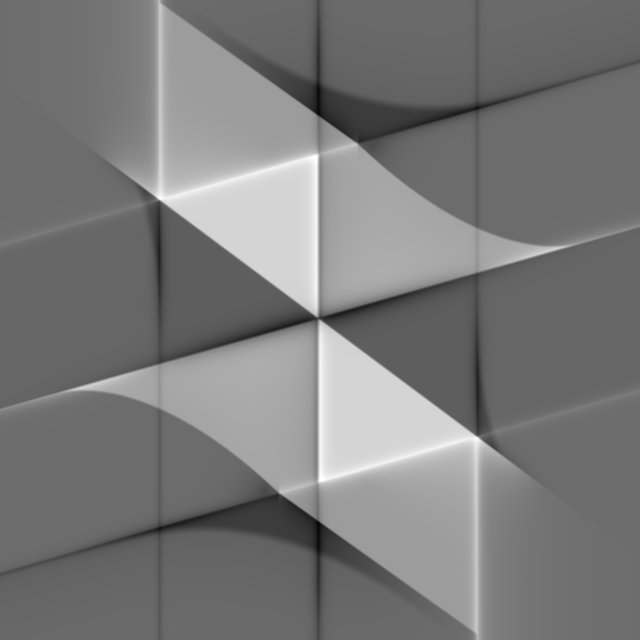
This background is drawn by a Shadertoy shader. Its source:

```glsl
// Grey folded light: a pale diagonal band crossed by glowing and dark creases.
// A sheared lattice puts the creases on whole numbers; the lower half is the
// upper half turned by 180 degrees about the centre.

const vec2  CENTER = vec2(0.4975, 0.5025);
const vec2  CELL   = vec2(0.248, 0.256);   // lattice spacing
const float SHEAR  = 0.2865;               // slope of the slanted creases
const float SOFT   = 0.012;                // edge softness in lattice units
const float KINK   = 0.25;                 // where the band rim starts to bend
const float GROUND = 0.425;
const float BAND_TOP = 0.61, BAND_CORE = 0.83, BAND_RIGHT = 0.65;
const float WEDGE_DARK = 0.14;

float edge(float d) { return smoothstep(-SOFT, SOFT, d); }
float glow(float d, float width) { return exp(-abs(d) / width); }
float bump(float x, float mid, float width) {
    float t = (x - mid) / width;
    return exp(-t * t);
}

// Upper rim of the band: straight on the left, flattening to the right
float rimHeight(float u) {
    return u < KINK ? 0.993 - 0.97 * (u - KINK)
                    : 0.565 * pow(max(1.65 - u, 0.0), 1.68);
}

// Upper edge of the dark wedge above the band
float lidHeight(float u) {
    float t = max(1.3 - u, 0.0) / 1.3;
    return 1.0 + 0.43 * t * t;
}

float groundTone(float u, float w, float rim) {
    float upper = edge(w - 1.0);
    float left = edge(-1.0 - u);
    float aboveDiagonal = edge(u + w);
    float aboveRim = edge(w - rim);
    float tone = GROUND;

    // Left field, with the pale tip that runs past the first crease
    tone += left * aboveDiagonal * 0.10 * upper * glow(u + 1.0, 0.3);
    tone += left * aboveDiagonal * 0.26 * glow(u + w, 0.12) * smoothstep(-1.45, -1.0, u);
    tone -= left * (1.0 - upper) * 0.025;

    // Shaded triangle below the diagonal and the sliver beside it
    float below = 1.0 - aboveDiagonal;
    tone -= (1.0 - left) * below * 0.055;
    float reach = 0.2 * pow(max(w - 0.3, 0.0), 2.0);
    float sliver = left * below * smoothstep(-0.03, 0.03, u + 1.0 + reach);
    tone -= sliver * 0.11 * smoothstep(0.3, 0.7, w);
    tone -= left * below * 0.08 * glow(u + w, 0.05) * bump(u, -1.15, 0.2);

    // Dark wedge between rim and lid, with a shadow above it
    float lid = lidHeight(u);
    float fade = smoothstep(-1.0, 0.1, u);
    float wedge = upper * aboveRim * smoothstep(-0.035, 0.035, lid - w);
    float shade = glow(max(w - lid, 0.0), 0.4) * upper * aboveRim;
    tone -= fade * (WEDGE_DARK * wedge + 0.045 * shade);
    tone -= aboveRim * upper * 0.12 * glow(w - rim, 0.08) * bump(u, 0.1, 0.22);

    // Shadow below the slanted crease at the bend of the rim
    float corner = length(vec2(u - 0.34, w - 0.95));
    tone -= aboveRim * (1.0 - upper) * 0.12 * glow(corner, 0.12);
    return tone;
}

float bandTone(float u, float w) {
    float upper = edge(w - 1.0);
    float right = edge(u);
    float tone = mix(mix(BAND_CORE, BAND_RIGHT, right), BAND_TOP, upper);
    float depth = 0.04 + 0.2 * clamp((-u - 0.3) / 0.7, 0.0, 1.0);
    tone += 0.16 * upper * (1.0 - right) * glow(w - 1.0, depth);
    tone += right * (1.0 - upper) * (0.07 * glow(w, 0.3) - 0.04 * smoothstep(0.3, 1.2, u));
    tone -= 0.07 * right * glow(u, 0.12);
    return tone;
}

float creaseTone(float u, float w, float rim) {
    float upper = edge(w - 1.0);
    float lower = 1.0 - upper;
    float tone = 0.0;

    // Upright creases
    tone += 0.24 * upper * glow(u + 1.0, 0.022);
    tone -= 0.17 * lower * glow(u + 1.0, 0.025) * bump(w, 0.6, 0.4);
    tone -= 0.05 * lower * glow(u + 1.0, 0.015);
    tone += 0.15 * lower * glow(u + 0.015, 0.03) * edge(-u);
    tone -= 0.10 * lower * glow(u - 0.016, 0.015);
    tone -= upper * glow(u, 0.022) * (0.11 + 0.13 * bump(w, 1.55, 0.3));
    tone -= 0.08 * glow(u - 1.0, 0.014);

    // Slanted crease: faint, then bright, then dark past the rim
    float pale = mix(0.07, 0.15, smoothstep(-1.2, -0.9, u)) * edge(KINK - u);
    float dark = edge(u - KINK) * (0.05 + 0.14 * bump(u, 0.95, 0.5));
    tone += (pale - dark) * glow(w - 1.0, 0.028);

    // Central crease: dark at the middle, pale towards the side
    tone -= 0.34 * glow(w, 0.05) * bump(u, 0.0, 1.0);
    float tail = smoothstep(0.8, 1.4, u) * (1.0 - 0.5 * smoothstep(1.5, 2.1, u));
    tone += 0.24 * tail * glow(w, 0.035);
    return tone;
}

float scene(vec2 p) {
    float rim = rimHeight(p.x);
    float band = edge(p.x + 1.0) * edge(p.x + p.y) * edge(rim - p.y);
    float tone = mix(groundTone(p.x, p.y, rim), bandTone(p.x, p.y), band);
    return tone + creaseTone(p.x, p.y, rim);
}

void mainImage(out vec4 fragColor, in vec2 fragCoord) {
    vec2 q = fragCoord / iResolution.xy - CENTER;
    vec2 p = vec2(q.x, q.y - SHEAR * q.x) / CELL;
    float tone = mix(scene(-p), scene(p), edge(p.y));
    fragColor = vec4(vec3(clamp(tone, 0.0, 1.0)), 1.0);
}
```
